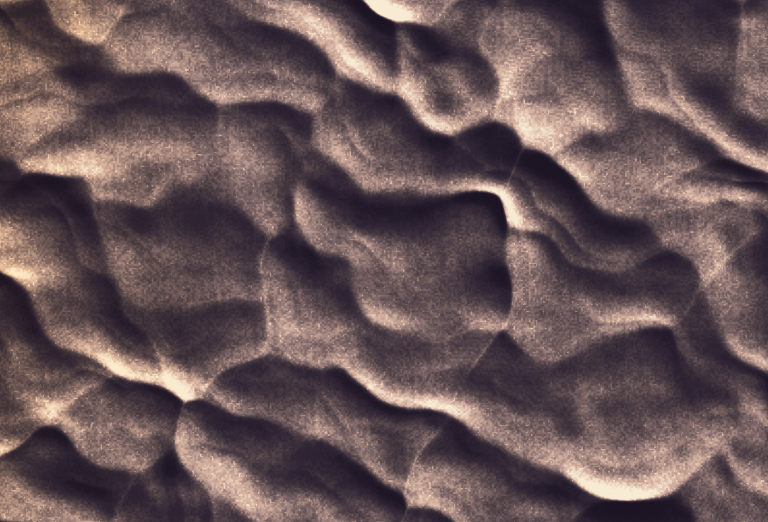
This texture is drawn by a Shadertoy shader. Its source:

```glsl
// Wet sand scoured into scalloped hollows under a low sun from the upper right.
// Soft cellular bowls give sharp crests; the slope along the light is the tone,
// which is spread evenly over 0..1 and coloured by a ramp, with fine grain on top.

const float BOWLS_PER_HEIGHT = 5.2;
const float CREST_SHARPNESS = 15.0;
const float BOWL_VARIETY = 0.26;
const float WARP = 0.42;
const float SWELL = 0.30;
const float SMALL_BOWLS = 0.11;
const float RIM_GLOW = 0.55;
const float SLOPE_SPREAD = 0.76;
const float TONE_BIAS = -0.09;
const float GRAINS_PER_HEIGHT = 270.0;
const float GRAIN = 0.34;
const float GLINT = 0.45;
const vec2 SUN = vec2(0.45, 0.893);
const vec2 STRETCH = vec2(0.86, 1.10);
const float TILT = 0.35;

const vec3 DEEP = vec3(0.11, 0.08, 0.14);
const vec3 SHADOW = vec3(0.18, 0.14, 0.20);
const vec3 DUSK = vec3(0.33, 0.27, 0.29);
const vec3 SAND = vec3(0.49, 0.40, 0.40);
const vec3 WARM = vec3(0.67, 0.55, 0.52);
const vec3 LIT = vec3(0.85, 0.71, 0.64);
const vec3 GLARE = vec3(0.97, 0.92, 0.83);
const vec3 BROWN_TINT = vec3(1.05, 1.0, 0.87);

float hash(vec2 p) {
    return fract(sin(dot(p, vec2(127.1, 311.7))) * 43758.5453);
}

// Value noise with a quintic fade, so that its slope is smooth too
float noise(vec2 p) {
    vec2 i = floor(p), f = fract(p);
    f = f * f * f * (f * (f * 6.0 - 15.0) + 10.0);
    float low = mix(hash(i), hash(i + vec2(1, 0)), f.x);
    float high = mix(hash(i + vec2(0, 1)), hash(i + vec2(1, 1)), f.x);
    return mix(low, high, f.y);
}

// Soft minimum of paraboloids: x is the height, y is 1 on the crests
vec2 bowls(vec2 p) {
    vec2 cell = floor(p);
    float total = 0.0, largest = 0.0;
    for (int y = -1; y <= 1; y++) {
        for (int x = -1; x <= 1; x++) {
            vec2 id = cell + vec2(x, y);
            vec2 jitter = vec2(hash(id), hash(id + 37.3));
            vec2 d = p - id - 0.08 - 0.84 * jitter;
            float bowl = dot(d, d) + BOWL_VARIETY * hash(id + 71.9);
            float weight = exp(-CREST_SHARPNESS * bowl);
            total += weight;
            largest = max(largest, weight);
        }
    }
    float crest = min(2.0 * (1.0 - largest / total), 1.0);
    return vec2(-log(total) / CREST_SHARPNESS, crest);
}

// Sand surface: warped large bowls, small bowls and a broad swell
vec2 surface(vec2 p) {
    vec2 bend = vec2(noise(p * 0.9 + 5.2), noise(p * 0.9 + 19.7)) - 0.5;
    bend += 0.3 * (vec2(noise(p * 2.3 + 41.0), noise(p * 2.3 + 63.0)) - 0.5);
    vec2 q = p + 2.0 * WARP * bend;
    float c = cos(TILT), s = sin(TILT);
    q = vec2(c * q.x - s * q.y, s * q.x + c * q.y) * STRETCH;
    vec2 land = bowls(q);
    land.x += SMALL_BOWLS * bowls(q * 1.9 + 13.0).x;
    land.x += SWELL * noise(p * 1.3 + 8.0) + 0.03 * noise(p * 5.0);
    return land;
}

// Stops sit at the middle of each colour's share of the area
vec3 sandRamp(float t) {
    vec3 c = mix(DEEP, SHADOW, smoothstep(0.0, 0.155, t));
    c = mix(c, DUSK, clamp((t - 0.155) / 0.29, 0.0, 1.0));
    c = mix(c, SAND, clamp((t - 0.445) / 0.22, 0.0, 1.0));
    c = mix(c, WARM, clamp((t - 0.665) / 0.15, 0.0, 1.0));
    c = mix(c, LIT, clamp((t - 0.815) / 0.105, 0.0, 1.0));
    return mix(c, GLARE, clamp((t - 0.92) / 0.06, 0.0, 1.0));
}

void mainImage(out vec4 fragColor, in vec2 fragCoord) {
    vec2 uv = fragCoord / iResolution.y;
    vec2 p = uv * BOWLS_PER_HEIGHT + 3.0;

    // Slope facing the sun
    vec2 halfStep = 0.012 * SUN;
    vec2 ahead = surface(p + halfStep);
    vec2 behind = surface(p - halfStep);
    float light = (behind.x - ahead.x) / 0.024;
    light *= mix(0.75, 1.25, noise(p * 0.4 + 2.0));

    // Broken pale rims along the crests
    float rim = 0.5 * (ahead.y + behind.y);
    light += RIM_GLOW * rim * rim * smoothstep(0.25, 0.75, noise(p * 1.1 + 31.0));

    // Grain, stronger in the light, and a few glinting specks
    vec2 g = uv * GRAINS_PER_HEIGHT;
    float speck = noise(g) - 0.5 + 0.5 * (noise(g * 0.45 + 17.0) - 0.5);
    float sunlit = smoothstep(-0.9, 0.9, light);
    light += GRAIN * speck * mix(0.7, 1.5, sunlit);
    light += GLINT * smoothstep(0.82, 0.95, noise(g * 0.8 + 53.0)) * sunlit;

    float tone = 0.5 + 0.5 * tanh(0.8 * (light + TONE_BIAS) / SLOPE_SPREAD);
    vec3 color = sandRamp(tone);

    // Browner sand towards the left
    float left = 1.0 - smoothstep(0.0, 0.6, uv.x + 0.3 * noise(p * 0.6));
    fragColor = vec4(color * mix(vec3(1.0), BROWN_TINT, left), 1.0);
}
```
